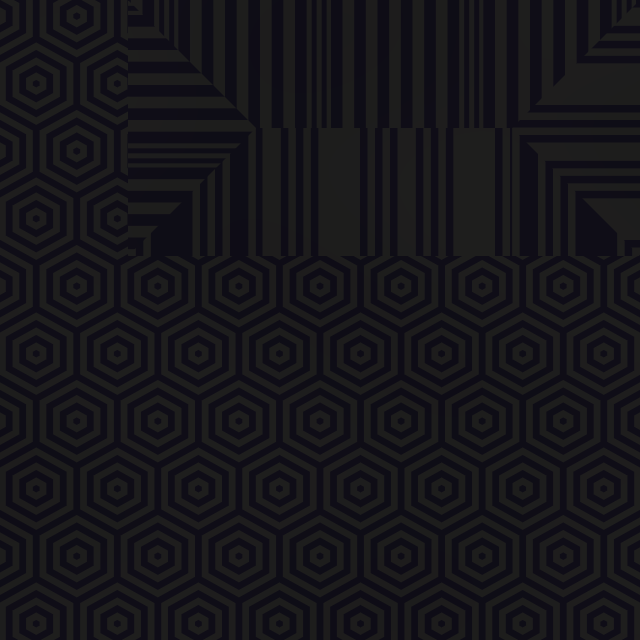
A Shadertoy shader for this pattern:

```glsl
// Dark wallpaper of concentric hexagons with a mitred panel of barcode stripes.
// Hexagon rings come from a staggered lattice distance; the stripes come from
// repeated and folded bar distances, joined along the panel's diagonals.

const float DIVISIONS = 768.0;                 // design units per canvas height
const float HEX_PITCH = 97.3;                  // horizontal hexagon spacing
const float HEX_SQUASH = 0.9613;               // vertical compression
const vec2 HEX_ORIGIN = vec2(384.0, 343.4);
const vec2 PANEL_CENTER = vec2(460.8, 153.6);  // y runs downward
const vec2 PANEL_HALF = vec2(307.2, 153.6);
const vec3 CHARCOAL = vec3(0.115, 0.114, 0.112);
const vec3 MIDNIGHT = vec3(0.057, 0.050, 0.088);

float coverage(float dist, float pixel) {
    return clamp(dist / pixel + 0.5, 0.0, 1.0);
}

// Distance to the nearest multiple of a period
float foldRepeat(float x, float period) {
    return abs(mod(x + 0.5 * period, period) - 0.5 * period);
}

// Signed distance, positive inside bars that start at each period
float bars(float x, float period, float width) {
    return 0.5 * width - foldRepeat(x - 0.5 * width, period);
}

// Groups of three thin bars, mirrored on both sides of a center
float mirroredBars(float x, float center) {
    float u = foldRepeat(x - center, 162.0);
    return min(bars(u - 11.0, 18.0, 9.0), min(u - 5.0, 60.0 - u));
}

// Six broad bars followed by a pair of fine ones
float broadBars(float x, float start) {
    float u = mod(x - start, 183.0);
    float broad = min(bars(u, 28.0, 14.0), 157.0 - u);
    float fine = min(bars(u - 160.0, 12.0, 6.0), min(u - 157.0, 180.0 - u));
    return max(broad, fine);
}

// Hexagonal radius, 1 at the cell border
float hexRadius(vec2 p, float pitch) {
    vec2 lattice = pitch * vec2(1.0, sqrt(3.0));
    vec2 a = mod(p + 0.5 * lattice, lattice) - 0.5 * lattice;
    vec2 b = mod(p, lattice) - 0.5 * lattice;
    vec2 q = abs(dot(a, a) < dot(b, b) ? a : b);
    return max(q.x, dot(q, vec2(0.5, 0.5 * sqrt(3.0)))) / (0.5 * pitch);
}

// Dark coverage of the concentric rings
float hexRings(vec2 p, float pitch, float pixel) {
    float ring = 6.0 * hexRadius(p, pitch);
    float ringWidth = pitch / 12.0;
    return coverage((0.5 - foldRepeat(ring, 2.0)) * ringWidth, pixel);
}

// Dark coverage of the four mitred stripe fields
float stripePanel(vec2 p, vec2 center, vec2 halfSize, float pixel) {
    vec2 offset = p - center;
    vec2 inset = halfSize - abs(offset);

    // Side triangles carry horizontal stripes
    float leftSide = coverage(broadBars(p.y, 18.0), pixel);
    float rightSide = coverage(mirroredBars(p.y, 182.0), pixel);
    float sides = offset.x < 0.0 ? leftSide : rightSide;

    // Upper and lower fields carry vertical stripes, inverted at the lower ends
    float upper = coverage(broadBars(p.x, 397.0), pixel);
    float middle = coverage(mirroredBars(p.x, 488.0), pixel);
    float ends = coverage(-mirroredBars(center.x - abs(offset.x), 287.0), pixel);
    float endMask = coverage(abs(offset.x) - halfSize.y, pixel);
    float lower = mix(middle, ends, endMask);
    float fields = mix(upper, lower, coverage(offset.y, pixel));

    return mix(fields, sides, coverage((inset.y - inset.x) * 0.707, pixel));
}

// Faint uneven tone from layered sines
float toneDrift(vec2 p, float strength) {
    float wave = sin(p.x * 0.011 + 1.3 * sin(p.y * 0.008));
    wave += 0.5 * sin(p.y * 0.019 - p.x * 0.006);
    return 1.0 + strength * wave;
}

void mainImage(out vec4 fragColor, in vec2 fragCoord) {
    float pixel = DIVISIONS / iResolution.y;
    vec2 p = vec2(fragCoord.x, iResolution.y - fragCoord.y) * pixel;

    vec2 hexPoint = (p - HEX_ORIGIN) / vec2(1.0, HEX_SQUASH);
    float rings = hexRings(hexPoint, HEX_PITCH, pixel);
    float stripes = stripePanel(p, PANEL_CENTER, PANEL_HALF, pixel);

    vec2 inside = PANEL_HALF - abs(p - PANEL_CENTER);
    float panelMask = coverage(min(inside.x, inside.y), pixel);
    float dark = mix(rings, stripes, panelMask);

    vec3 color = mix(CHARCOAL, MIDNIGHT, dark) * toneDrift(p, 0.02);
    fragColor = vec4(color, 1.0);
}
```
